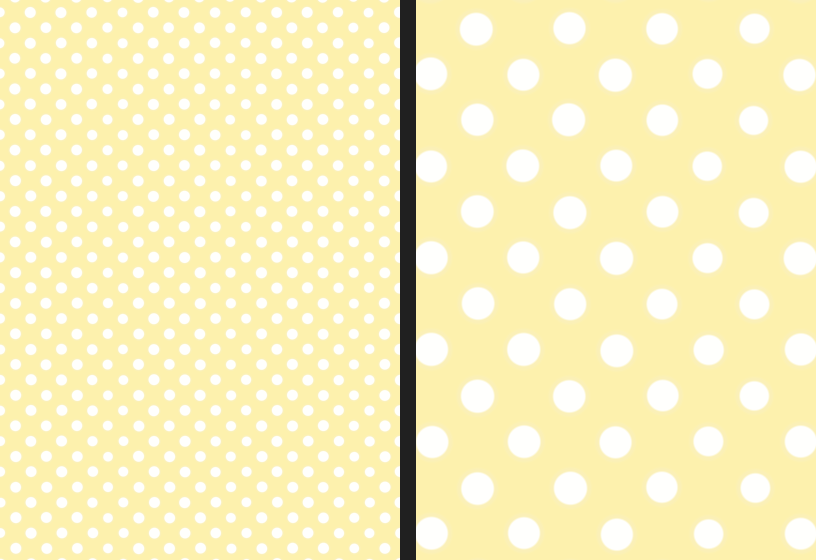
Left, the full canvas; right, a detail of the centre.
A WebGL 2 fragment shader for this pattern:

```glsl
#version 300 es
precision highp float;
// Small white polka dots on pale butter yellow, set on a staggered lattice.
// Dots sit on the odd squares of a checkerboard; their size changes by column
// in a cycle of four repeats, with slight hashed differences between dots.

uniform vec2 u_resolution;
out vec4 outColor;

const vec2 HALF_STEPS = vec2(26.0, 36.57);   // lattice squares across and up
const float FIRST_ROW = 0.76;                // height of the lowest row, in squares
const float LARGE_RADIUS = 0.353;            // radii in lattice squares
const float SMALL_RADIUS = 0.322;
const vec3 BUTTER = vec3(0.992, 0.945, 0.680);
const vec3 HALO = vec3(0.982, 0.942, 0.730);
const vec3 WHITE = vec3(1.0, 1.0, 0.993);

vec2 hash2(vec2 p) {
    vec3 q = fract(vec3(p.xyx) * vec3(0.1031, 0.1030, 0.0973));
    q += dot(q, q.yzx + 33.33);
    return fract((q.xx + q.yz) * q.zy);
}

// Two neighbouring columns in every eight are smaller, the one before them a little.
float columnRadius(float column) {
    float phase = mod(column + 1.0, 8.0);
    float shrink = phase < 1.5 ? 1.0 : (phase > 6.5 ? 0.5 : 0.0);
    return mix(LARGE_RADIUS, SMALL_RADIUS, shrink);
}

// Signed distance to the dot of one lattice square.
float dotDistance(vec2 p, vec2 cell) {
    vec2 jitter = (hash2(cell + 60.0) - 0.5) * 0.035;
    float size = (hash2(cell + 140.0).x - 0.5) * 0.016;
    return length(p - cell - jitter) - columnRadius(cell.x) - size;
}

// Distance to the nearest dot, looking only at the odd squares.
float polkaDistance(vec2 p) {
    vec2 base = floor(p + 0.5);
    float nearest = 10.0;
    for (int y = -1; y <= 1; y++) {
        for (int x = -1; x <= 1; x++) {
            vec2 cell = base + vec2(x, y);
            if (mod(cell.x + cell.y, 2.0) > 0.5) {
                nearest = min(nearest, dotDistance(p, cell));
            }
        }
    }
    return nearest;
}

void main() {
    vec2 uv = gl_FragCoord.xy / u_resolution;
    vec2 p = uv * HALF_STEPS - vec2(0.0, FIRST_ROW);
    p.x += 0.065 * uv.y - 0.03;              // columns lean very slightly

    float dist = polkaDistance(p);
    float pixel = HALF_STEPS.x / u_resolution.x;
    float edge = 0.5 * pixel + 0.018;

    // Ground with a faint rim around each dot, then the dot itself.
    float rim = 1.0 - smoothstep(0.05, 0.13, dist);
    vec3 color = mix(BUTTER, HALO, 0.8 * rim);
    color = mix(color, WHITE, 1.0 - smoothstep(-edge, edge, dist));
    outColor = vec4(color, 1.0);
}
```
